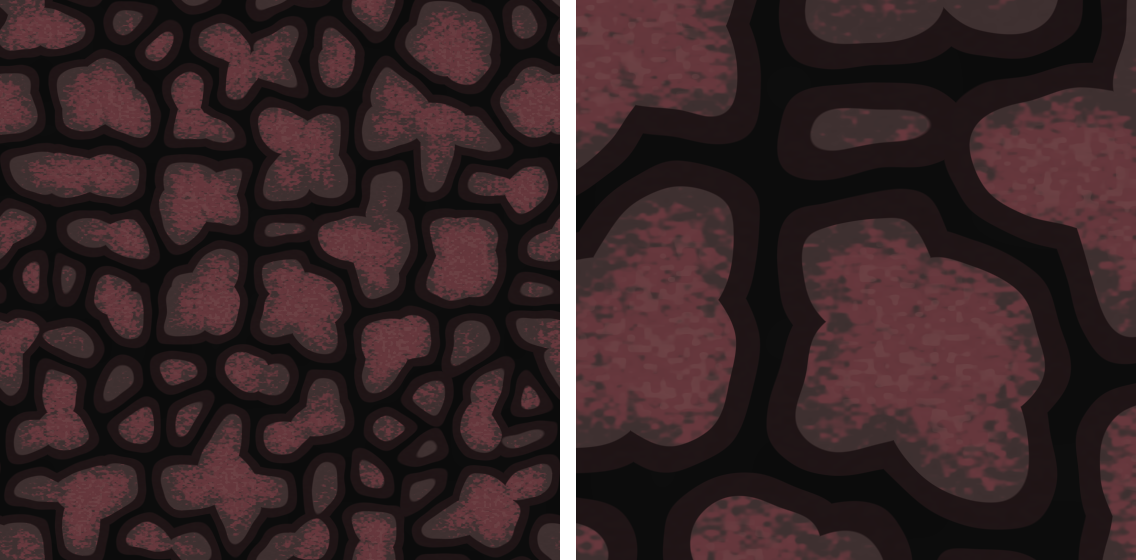
Left, the full canvas; right, a detail of the centre.
Write a WebGL 1 fragment shader that draws this pattern.

```glsl
precision highp float;
uniform vec2 u_resolution;

const float SITES = 11.0;   // lobe sites per side
const float CLUMPS = 6.0;   // clump centres per side

vec2 hash2(vec2 p) {
  vec2 q = vec2(dot(p, vec2(127.1, 311.7)), dot(p, vec2(269.5, 183.3)));
  return fract(sin(q) * 43758.545);
}

// Value noise over the unit square, wrapping after a whole number of cells
float tileNoise(vec2 uv, vec2 cells) {
  vec2 p = uv * cells;
  vec2 i = floor(p);
  vec2 f = fract(p);
  f = f * f * (3.0 - 2.0 * f);
  float a = hash2(mod(i, cells)).x;
  float b = hash2(mod(i + vec2(1.0, 0.0), cells)).x;
  float c = hash2(mod(i + vec2(0.0, 1.0), cells)).x;
  float d = hash2(mod(i + 1.0, cells)).x;
  return mix(mix(a, b, f.x), mix(c, d, f.x), f.y);
}

vec2 lobeSite(vec2 cell) {
  return (cell + 0.1 + 0.8 * hash2(mod(cell, SITES) + 3.7)) / SITES;
}

// Centre of the clump a site belongs to; a few sites stay on their own
vec2 clumpCentre(vec2 site, vec2 cell) {
  if (hash2(mod(cell, SITES) + 51.3).x < 0.09) return site;
  vec2 home = floor(site * CLUMPS);
  vec2 best = site;
  float nearest = 9.0;
  for (int i = 0; i < 9; i++) {
    float n = float(i);
    vec2 c = home + vec2(mod(n, 3.0), floor(n / 3.0)) - 1.0;
    vec2 centre = (c + hash2(mod(c, CLUMPS) + 17.9)) / CLUMPS;
    float dist = distance(site, centre);
    if (dist < nearest) {
      nearest = dist;
      best = centre;
    }
  }
  return best;
}

// Inward distance from the clump border (x) and distance to its centre (y)
vec2 clumpField(vec2 uv) {
  vec2 sites[25];
  vec2 centres[25];
  vec2 own = vec2(0.0);
  float nearest = 9.0;
  for (int i = 0; i < 25; i++) {
    float n = float(i);
    vec2 cell = floor(uv * SITES) + vec2(mod(n, 5.0), floor(n / 5.0)) - 2.0;
    sites[i] = lobeSite(cell);
    centres[i] = clumpCentre(sites[i], cell);
    float dist = distance(uv, sites[i]);
    if (dist < nearest) {
      nearest = dist;
      own = centres[i];
    }
  }
  // Union of lobes, each cut by softly joined bisectors to foreign sites
  float depth = -1.0;
  for (int a = 0; a < 25; a++) {
    if (distance(centres[a], own) < 0.001) {
      float sum = 0.00001;
      for (int b = 0; b < 25; b++) {
        if (distance(centres[b], own) >= 0.001) {
          vec2 across = normalize(sites[a] - sites[b]);
          float d = dot(uv - 0.5 * (sites[a] + sites[b]), across);
          sum += exp(-110.0 * clamp(d, -0.3, 0.3));
        }
      }
      depth = max(depth, -log(sum) / 110.0);
    }
  }
  return vec2(depth, distance(uv, own));
}

void main() {
  vec2 uv = gl_FragCoord.xy / u_resolution;
  float edge = 0.8 / min(u_resolution.x, u_resolution.y);

  // Slightly uneven outlines
  vec2 wobble = vec2(tileNoise(uv, vec2(34.0)), tileNoise(uv + 0.37, vec2(34.0))) - 0.5;
  vec2 field = clumpField(uv + 0.006 * wobble);
  float depth = field.x - 0.0185;

  // Fine grain, a little wider than tall
  float grain = 0.6 * tileNoise(uv, vec2(150.0, 240.0))
              + 0.4 * tileNoise(uv + 0.19, vec2(270.0, 380.0));
  float cloud = tileNoise(uv, vec2(13.0));

  // Red grains gather towards the middle of each clump
  float warmth = 0.42 * smoothstep(0.0, 0.03, depth)
               + 0.35 * (1.0 - field.y / 0.08) + 0.22 * (cloud - 0.5);
  float red = smoothstep(0.3, 0.7, warmth + grain - 0.23);
  float pale = smoothstep(0.5, 0.75, tileNoise(uv + 0.61, vec2(210.0, 290.0)))
             * smoothstep(0.15, 0.65, warmth);

  vec3 flesh = mix(vec3(0.245, 0.19, 0.19), vec3(0.395, 0.215, 0.235), red);
  flesh = mix(flesh, vec3(0.44, 0.285, 0.29), 0.55 * pale);
  flesh *= 0.97 + 0.06 * grain;

  vec3 gap = vec3(0.046) + 0.008 * (cloud - 0.5);
  vec3 rim = vec3(0.122, 0.08, 0.085) + 0.008 * (grain - 0.5);
  vec3 color = mix(gap, rim, smoothstep(-edge, edge, field.x - 0.0045));
  color = mix(color, flesh, smoothstep(-edge, edge, depth));
  gl_FragColor = vec4(color, 1.0);
}
```
